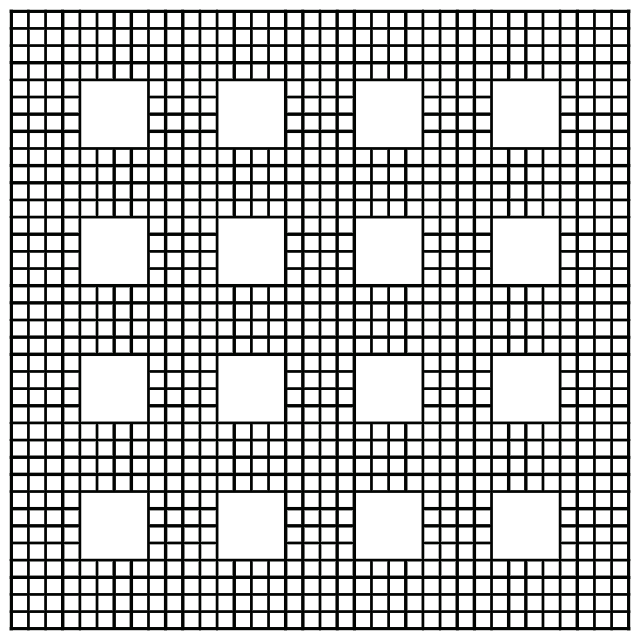
Give the GLSL for this pattern, as a WebGL 1 fragment shader.

```glsl
precision highp float;
// Square lattice of thin dark lines with a 4 by 4 array of open windows.
// Each axis finds its nearest line; lines crossing a window are dropped.
// Line weight alternates between two values in a slow, regular beat.

#define CELLS 36.0        // lattice cells across and down
#define PERIOD 8.0        // cells from one window to the next
#define SOLID 4.0         // lattice cells before each window
#define MARGIN 0.0176     // canvas border around the lattice
#define THIN 0.160        // line widths, in cells
#define THICK 0.200
#define BEAT 0.3          // phase step of the weight cycle per line
#define THICK_SHARE 0.45  // part of the cycle drawn thick
#define INK vec3(0.008, 0.016, 0.008)
#define PAPER vec3(1.0)

uniform vec2 u_resolution;

// Antialiased coverage from a signed distance
float coverage(float dist, float pixel) {
  return clamp(0.5 - dist / pixel, 0.0, 1.0);
}

// Lines perpendicular to one axis; along is the coordinate on the line
float latticeLine(float across, float along, float pixel) {
  float index = clamp(floor(across + 0.5), 0.0, CELLS);
  float phase = fract(BEAT * (index + 1.0) + 0.01);
  float width = mix(THIN, THICK, step(phase, THICK_SHARE));
  float line = coverage(abs(across - index) - 0.5 * width, pixel);

  // Only lines strictly inside a window are interrupted
  float crosses = step(SOLID + 0.5, mod(index, PERIOD));
  float inWindow = step(SOLID, mod(along, PERIOD));
  return line * (1.0 - crosses * inWindow);
}

void main() {
  float side = min(u_resolution.x, u_resolution.y);
  vec2 uv = (gl_FragCoord.xy - 0.5 * u_resolution) / side + 0.5;
  uv.y = 1.0 - uv.y;  // count lines from the top

  float scale = CELLS / (1.0 - 2.0 * MARGIN);
  vec2 p = (uv - MARGIN) * scale;
  float pixel = scale / side;

  float ink = max(latticeLine(p.x, p.y, pixel), latticeLine(p.y, p.x, pixel));

  // Trim line ends to the outer frame
  vec2 outside = abs(p - 0.5 * CELLS) - 0.5 * (CELLS + THICK);
  ink *= coverage(max(outside.x, outside.y), pixel);

  gl_FragColor = vec4(mix(PAPER, INK, ink), 1.0);
}
```
